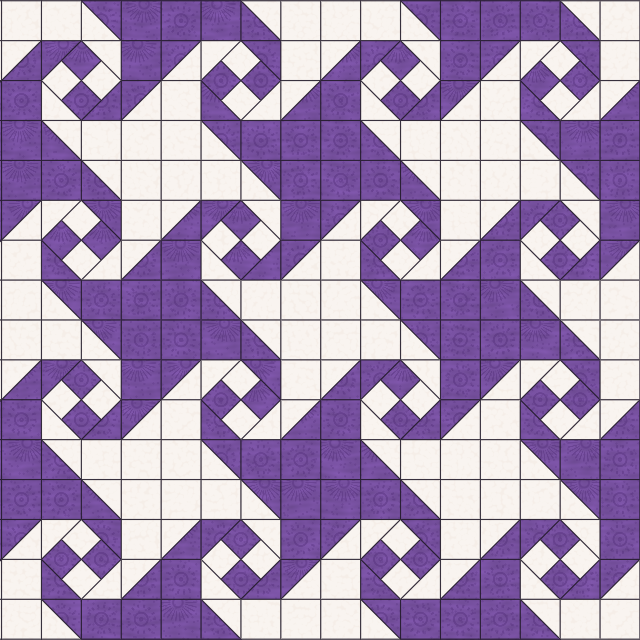
Write a Shadertoy shader that draws this pattern.

```glsl
const float CELLS = 16.04;                   // grid squares across the canvas
const vec2  INSET = vec2(0.0024, 0.0013);    // small margin before the first seam
const float SEAM  = 0.015;                   // seam half width, in grid squares

const vec3 CREAM  = vec3(0.975, 0.958, 0.940);
const vec3 BLUSH  = vec3(0.950, 0.905, 0.880);
const vec3 PURPLE = vec3(0.465, 0.315, 0.625);
const vec3 PLUM   = vec3(0.310, 0.165, 0.460);
const vec3 THREAD = vec3(0.130, 0.100, 0.160);

vec2 hash2(vec2 p) {
    vec3 q = fract(p.xyx * vec3(0.1031, 0.1030, 0.0973));
    q += dot(q, q.yzx + 33.33);
    return fract((q.xx + q.yz) * q.zy);
}

// Distance to the nearest scattered point
float cellular(vec2 p) {
    vec2 cell = floor(p), f = p - cell;
    float nearest = 2.0;
    for (int y = -1; y <= 1; y++)
        for (int x = -1; x <= 1; x++) {
            vec2 o = vec2(x, y);
            nearest = min(nearest, length(o + hash2(cell + o) - f));
        }
    return nearest;
}

float inside(float d, float px) { return smoothstep(-0.5 * px, 0.5 * px, d); }

float stroke(float d, float halfWidth, float px) {
    return 1.0 - smoothstep(halfWidth - 0.6 * px, halfWidth + 0.6 * px, abs(d));
}

// Concentric rosette with a petalled rim
float rosette(vec2 q) {
    float r = length(q), a = atan(q.y, q.x);
    float rings = smoothstep(0.0, 0.8, sin(r * 48.0)) * (1.0 - smoothstep(0.25, 0.28, r));
    float petals = smoothstep(0.2, 0.8, cos(a * 14.0)) * stroke(r - 0.33, 0.04, 0.03);
    return max(rings, petals);
}

// Sunburst of fine rays
float sunburst(vec2 q) {
    float r = length(q), a = atan(q.y, q.x);
    float rays = smoothstep(0.1, 0.8, cos(a * 26.0)) * stroke(r - 0.33, 0.14, 0.04);
    return max(rays, stroke(r - 0.12, 0.025, 0.03));
}

vec3 purpleCloth(vec2 p) {
    vec2 cell = floor(p), q = p - cell - 0.5;
    vec2 pick = hash2(cell + 7.0);
    float motif = pick.x < 0.68 ? rosette(q) : sunburst(q - vec2(0.3 * (pick.y - 0.5), 0.42));
    float dots = 1.0 - smoothstep(0.12, 0.22, cellular(p * 6.0));
    float streaks = sin(p.y * 23.0 + 2.0 * sin(p.x * 2.3))
                  + sin(p.y * 41.0 + 1.5 * sin(p.x * 3.7 + 1.0));
    float mottle = cellular(p * 2.5) - 0.45;
    vec3 dye = PURPLE * (1.0 + 0.018 * streaks + 0.12 * mottle);
    return mix(dye, PLUM, 0.38 * max(motif, 0.6 * dots));
}

vec3 creamCloth(vec2 p) {
    float flecks = smoothstep(0.45, 0.85, cellular(p * 9.0));
    return mix(CREAM, BLUSH, 0.5 * flecks);
}

// Share of purple in a block: each ring turns the two arms by 45 degrees
float spiralArms(vec2 b, float px) {
    vec2 a = abs(b);
    float diamond = (a.x + a.y) * 0.7071, square = max(a.x, a.y);
    float corners = step(0.0, b.x * b.y);
    float tone = mix(corners, step(a.y, a.x), inside(1.4142 - diamond, px));
    tone = mix(tone, 1.0 - corners, inside(1.0 - square, px));
    float fourPatch = inside((a.y - a.x) * 0.7071, px);
    return mix(tone, fourPatch, inside(0.7071 - diamond, px));
}

float seams(vec2 p, vec2 b, float px) {
    vec2 a = abs(b);
    float diamond = (a.x + a.y) * 0.7071;
    float core = inside(0.7071 - diamond, px);

    // Square grid, interrupted by the turned four-patch
    vec2 g = fract(p + 0.5) - 0.5;
    float grid = max(stroke(g.x, SEAM, px), stroke(g.y, SEAM, px)) * (1.0 - core);
    float cross = stroke((a.x - a.y) * 0.7071, SEAM, px) * core;
    float rim = stroke(diamond - 0.7071, SEAM, px);

    // Outer diagonals show only where the two cloths meet
    bool meets = (a.x > a.y) != (b.x * b.y > 0.0);
    float edge = meets ? stroke(diamond - 1.4142, SEAM, px) : 0.0;
    return max(max(grid, cross), max(rim, edge));
}

void mainImage(out vec4 fragColor, in vec2 fragCoord) {
    float px = CELLS / iResolution.y;
    vec2 p = (fragCoord / iResolution.y - INSET) * CELLS;

    // Four by four blocks, with cloths swapped in a checkerboard
    vec2 block = floor(p / 4.0);
    vec2 b = p - block * 4.0 - 2.0;
    float swapped = 1.0 - mod(block.x + block.y, 2.0);
    float tone = mix(spiralArms(b, px), 1.0 - spiralArms(b, px), swapped);

    // Centre the print on the turned patches
    bool inCore = abs(b.x) + abs(b.y) < 1.0;
    vec2 shift = inCore ? 0.5 * vec2(1.0 - swapped, swapped) : vec2(0.0);

    vec3 color = mix(creamCloth(p), purpleCloth(p + shift), tone);
    color = mix(color, THREAD, 0.9 * seams(p, b, px));
    fragColor = vec4(color, 1.0);
}
```
